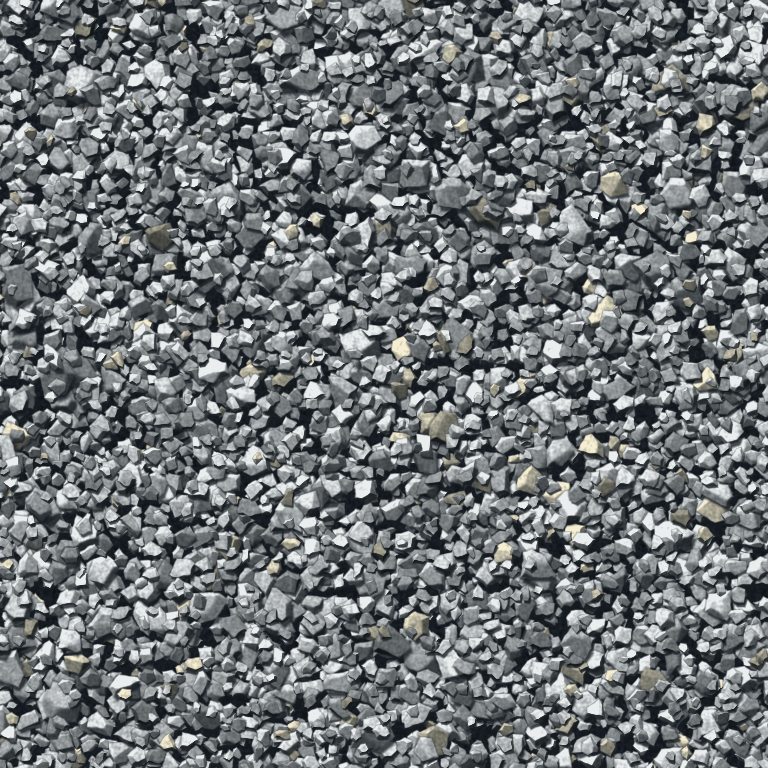
A Shadertoy shader for this texture:

```glsl
// Crushed grey gravel in hard sunlight: layers of scattered angular stones,
// each a convex polygon with flat tilted facets, painted layer over layer,
// every stone casting a soft shadow on those beneath it.

const int LAYERS = 6;
const int SIDES = 6;
const float CELLS[LAYERS] = float[LAYERS](44.0, 34.0, 27.0, 21.0, 38.0, 50.0);
const float CHANCE[LAYERS] = float[LAYERS](1.0, 0.9, 0.75, 0.4, 0.45, 0.35);

const vec3 LIGHT = vec3(-0.28, 0.62, 0.73);
const vec3 SHADOW_COLOR = vec3(0.085, 0.105, 0.13);
const vec3 COOL_DARK = vec3(-0.02, 0.0, 0.018);
const vec3 COOL_LIGHT = vec3(-0.013, 0.004, 0.008);
const vec3 WARM_TINT = vec3(1.05, 1.0, 0.88);

const float SHADOW_LENGTH = 0.42;   // in stone radii
const float SHADOW_STRENGTH = 0.78;
const float AMBIENT = 0.15;
const float SUN = 0.95;
const float FACET_SHARPNESS = 26.0;
const float EDGE_SOFTNESS = 0.0014; // in canvas units
const float EDGE_ROUGHNESS = 0.0016;
const float GRAIN = 0.26;
const float TAU = 6.2831853;

vec4 hash4(vec2 p) {
    vec4 q = fract(p.xyxy * vec4(0.1031, 0.1030, 0.0973, 0.1099));
    q += dot(q, q.wzxy + 33.33);
    return fract((q.xxyz + q.yzzw) * q.zywx);
}

float cornerSlope(vec2 corner, vec2 offset) {
    return dot(hash4(corner + 71.0).xy * 2.0 - 1.0, offset);
}

float gradientNoise(vec2 p) {
    vec2 i = floor(p), f = fract(p);
    vec2 u = f * f * f * (f * (f * 6.0 - 15.0) + 10.0);
    vec2 e = vec2(1.0, 0.0);
    float low = mix(cornerSlope(i, f), cornerSlope(i + e, f - e), u.x);
    float high = mix(cornerSlope(i + e.yx, f - e.yx), cornerSlope(i + 1.0, f - 1.0), u.x);
    return mix(low, high, u.y);
}

// Returns outline distance, shadow distance and facet lighting, in stone radii.
vec3 stoneShape(vec2 p, vec2 seed, vec4 traits) {
    float axisAngle = (traits.x - 0.5) * 2.8;
    vec2 axis = vec2(cos(axisAngle), sin(axisAngle));
    float thinness = mix(0.48, 0.95, traits.y);
    vec2 shadowPoint = p + LIGHT.xy * SHADOW_LENGTH;

    // Tilted top facet
    vec2 tilt = (traits.zw - 0.5) * 1.1;
    float weight = exp(-FACET_SHARPNESS * (0.36 * thinness + dot(tilt, p)));
    float lit = weight * max(dot(normalize(vec3(-tilt, 1.0)), LIGHT), 0.0);
    float outline = -9.0, shadow = -9.0;

    // Side facets, blended narrowly along their ridges
    for (int i = 0; i < SIDES; i++) {
        vec4 h = hash4(seed + float(i) * 13.7);
        float angle = (float(i) + (h.x - 0.5) * 0.8 + traits.z) * TAU / float(SIDES);
        vec2 dir = vec2(cos(angle), sin(angle));
        float along = dot(dir, axis);
        float reach = mix(0.72, 1.0, h.y) * sqrt(mix(thinness * thinness, 1.0, along * along));
        float gap = reach - dot(p, dir);
        outline = max(outline, -gap);
        shadow = max(shadow, dot(shadowPoint, dir) - reach);
        float slope = mix(0.5, 2.4, h.z);
        float w = exp(-FACET_SHARPNESS * max(gap * slope, -1.0));
        lit += w * max(dot(normalize(vec3(dir * slope, 1.0)), LIGHT), 0.0);
        weight += w;
    }
    return vec3(outline, shadow, lit / weight);
}

vec3 stoneColor(float lit, float grain, vec4 look) {
    float albedo = mix(0.55, 1.06, look.x);
    float tone = albedo * (AMBIENT + SUN * lit) * (1.0 + GRAIN * grain);
    tone = clamp(tone, 0.06, 0.93);
    vec3 color = tone + mix(COOL_DARK, COOL_LIGHT, tone);
    return color * mix(vec3(1.0), WARM_TINT, step(0.95, look.y));
}

void mainImage(out vec4 fragColor, in vec2 fragCoord) {
    vec2 uv = fragCoord / iResolution.y;
    float edge = max(EDGE_SOFTNESS, 0.7 / iResolution.y);

    // Rough surface and chipped outlines
    float broadGrain = gradientNoise(uv * 120.0);
    float grain = broadGrain + gradientNoise(uv * 250.0 + 19.0);
    vec2 chipped = uv + EDGE_ROUGHNESS * vec2(broadGrain, gradientNoise(uv * 110.0 + 47.0));

    vec3 color = SHADOW_COLOR * (1.0 + 0.5 * grain);
    for (int layer = 0; layer < LAYERS; layer++) {
        vec2 grid = chipped * CELLS[layer] + float(layer) * 7.31;
        vec2 home = floor(grid);
        // Rows run upward so shadows fall on stones already laid
        for (int y = -1; y <= 1; y++)
        for (int x = -1; x <= 1; x++) {
            vec2 cell = home + vec2(x, y);
            vec2 seed = cell + float(layer) * 131.0;
            vec4 place = hash4(seed + 5.0);
            if (place.w > CHANCE[layer]) continue;
            float size = mix(0.38, 0.66, place.z * place.z);
            vec2 p = (grid - cell - mix(vec2(0.1), vec2(0.9), place.xy)) / size;
            if (dot(p, p) > 2.7) continue;

            vec3 shape = stoneShape(p, seed, hash4(seed + 301.0));
            float softness = edge * CELLS[layer] / size;
            float shade = smoothstep(-0.14, 0.08, shape.y);
            float contact = 0.45 * (1.0 - smoothstep(0.0, 0.16, shape.x));
            color = mix(color, SHADOW_COLOR, SHADOW_STRENGTH * max(1.0 - shade, contact));
            vec3 surface = stoneColor(shape.z, grain, hash4(seed + 613.0));
            color = mix(surface, color, smoothstep(-softness, softness, shape.x));
        }
    }
    fragColor = vec4(clamp(color, 0.0, 1.0), 1.0);
}
```
